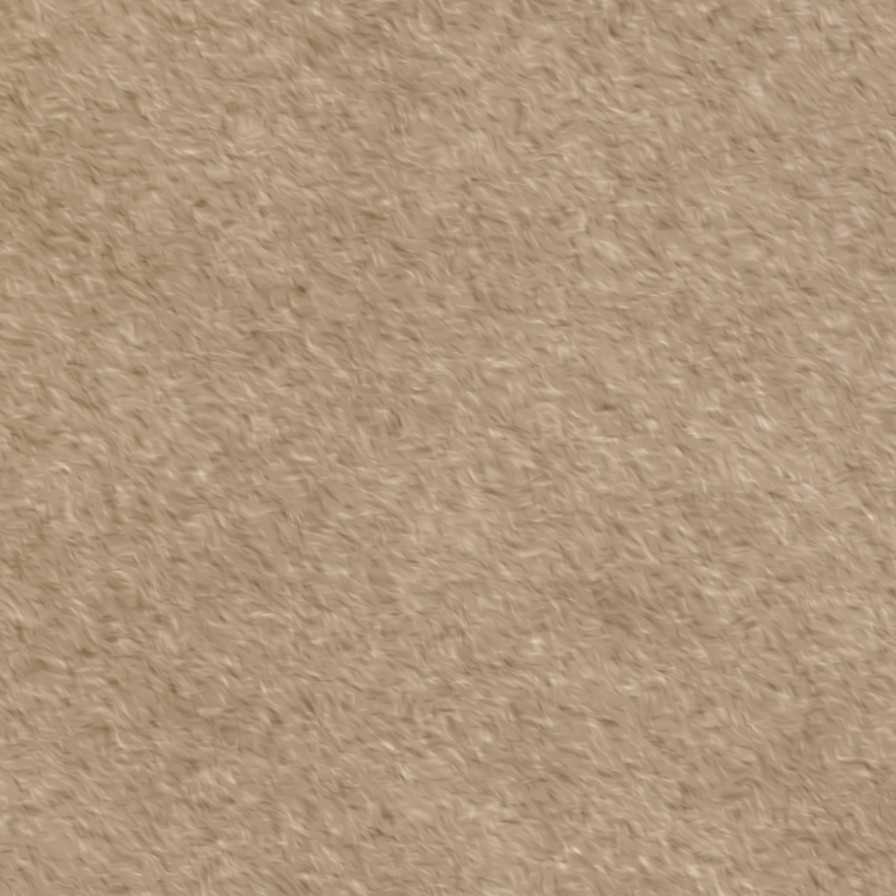
Reproduce this texture procedurally as a WebGL 1 fragment shader.

```glsl
precision highp float;
// Soft beige felt: short, slanted, overlapping tufts over faint broad shading.

uniform vec2 u_resolution;

const vec3 DARK_TAN = vec3(0.61, 0.51, 0.40);
const vec3 PALE_SAND = vec3(0.73, 0.64, 0.54);
const float BASE_TONE = 0.63;        // 0 is DARK_TAN, 1 is PALE_SAND
const float TUFT_CONTRAST = 0.56;
const float PATCH_CONTRAST = 0.42;
const float CORNER_LIGHT = 0.22;     // lift from upper left to right
const float TUFT_ANGLE = -0.56;      // radians, falling to the right
const float ANGLE_SPREAD = 1.3;
const float TUFT_WIDTH = 0.31;       // half width in cells
const float COARSE_CELLS = 46.0;     // cells across the canvas
const float CELL_GROWTH = 1.33;      // refinement per layer
const int LAYERS = 4;

vec2 hash2(vec2 p) {
  vec3 q = fract(vec3(p.xyx) * vec3(0.1031, 0.1030, 0.0973));
  q += dot(q, q.yzx + 33.33);
  return fract((q.xx + q.yz) * q.zy);
}

float valueNoise(vec2 p) {
  vec2 cell = floor(p);
  vec2 f = fract(p);
  f = f * f * (3.0 - 2.0 * f);
  float low = mix(hash2(cell).x, hash2(cell + vec2(1.0, 0.0)).x, f.x);
  float high = mix(hash2(cell + vec2(0.0, 1.0)).x, hash2(cell + vec2(1.0)).x, f.x);
  return mix(low, high, f.y);
}

vec2 rotate(vec2 p, float angle) {
  float c = cos(angle);
  float s = sin(angle);
  return vec2(c * p.x + s * p.y, c * p.y - s * p.x);
}

// Sum of light and dark tufts, one per cell, each fading within one cell length.
float tuftLayer(vec2 p, float seed) {
  vec2 home = floor(p);
  float sum = 0.0;
  for (int j = -1; j <= 1; j++) {
    for (int i = -1; i <= 1; i++) {
      vec2 cell = home + vec2(float(i), float(j));
      vec2 place = hash2(cell + seed);
      vec2 look = hash2(cell + seed + 57.0);
      float angle = TUFT_ANGLE + (look.x - 0.5) * ANGLE_SPREAD;
      vec2 d = rotate(p - cell - place, angle);
      d.y += 0.25 * (look.y - 0.5) * d.x * d.x;   // slight curl
      d.y /= TUFT_WIDTH;
      float body = max(0.0, 1.0 - dot(d, d));
      float tone = 2.0 * hash2(cell + seed + 113.0).x - 1.0;
      sum += tone * body * body;
    }
  }
  return sum;
}

void main() {
  vec2 uv = gl_FragCoord.xy / u_resolution;

  // Gentle warp keeps the nap from looking combed.
  vec2 warp = vec2(valueNoise(uv * 26.0), valueNoise(uv * 26.0 + 71.0)) - 0.5;
  vec2 p = uv + 0.012 * warp;

  float tufts = 0.0;
  float cells = COARSE_CELLS;
  for (int k = 0; k < LAYERS; k++) {
    float seed = 19.0 + 211.0 * float(k);
    tufts += tuftLayer(rotate(p, 0.0) * cells, seed);
    cells *= CELL_GROWTH;
  }

  // Broad patches stretched along the nap, and uneven light.
  vec2 along = rotate(uv, TUFT_ANGLE) * vec2(5.0, 9.0) + 20.0;
  float patches = 0.6 * valueNoise(along) + 0.4 * valueNoise(along * 2.3 + 9.0) - 0.5;
  float light = (uv.x - 0.5) * mix(0.3, 1.0, uv.y);

  float tone = BASE_TONE + TUFT_CONTRAST * tufts
             + PATCH_CONTRAST * patches + CORNER_LIGHT * light;
  vec3 color = mix(DARK_TAN, PALE_SAND, tone);
  color.b += 0.02 * light;   // cooler towards the lit side
  gl_FragColor = vec4(color, 1.0);
}
```
